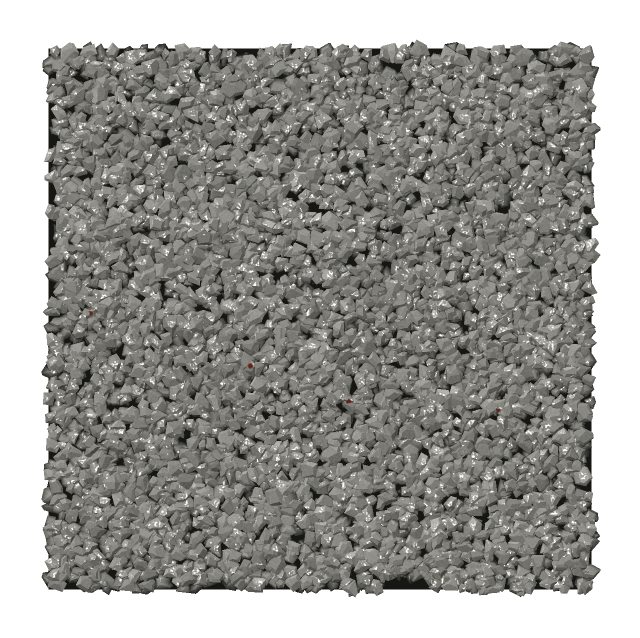
A Shadertoy shader for this texture:

```glsl
// Square bed of crushed grey stone chips with glossy facets on a white ground.
#define GRAINS 58.0
#define HALF_SIDE 0.431
#define LAYERS 2
#define SIDES 5
#define SHINY_SHARE 0.2
#define CHIP_MIN 0.36
#define CHIP_MAX 0.80
#define LIGHT_DIR vec2(-0.5, 0.86)
#define STONE vec3(1.0, 0.995, 0.97)
#define GAP vec3(0.085, 0.085, 0.07)
#define RUST vec3(0.38, 0.14, 0.10)

const float TAU = 6.2831853;

// Integer hash, four values in 0..1
vec4 hash4(vec2 cell, float seed) {
    uvec4 v = uvec4(uint(cell.x), uint(cell.y), uint(seed), 7u);
    v = v * 1664525u + 1013904223u;
    v += v.yzxy * v.wxyz;
    v ^= v >> 16u;
    v += v.yzxy * v.wxyz;
    return vec4(v >> 8u) / 16777216.0;
}

// Gradient noise that wraps after a whole period
float cornerSlope(vec2 cell, vec2 offset, float period) {
    float a = TAU * hash4(mod(cell, period), 91.0).x;
    return dot(vec2(cos(a), sin(a)), offset);
}

float gradientNoise(vec2 p, float period) {
    vec2 i = floor(p), f = p - i;
    vec2 u = f * f * f * (f * (f * 6.0 - 15.0) + 10.0);
    vec2 e = vec2(1.0, 0.0);
    return mix(mix(cornerSlope(i, f, period),
                   cornerSlope(i + e.xy, f - e.xy, period), u.x),
               mix(cornerSlope(i + e.yx, f - e.yx, period),
                   cornerSlope(i + e.xx, f - e.xx, period), u.x), u.y);
}

// Height of a convex chip: the lowest of its facet planes.
// Returns height, slope along x and y, and the facet index.
vec4 chip(vec2 p, vec4 shape) {
    vec2 tilt = 0.7 * (shape.xy - 0.5);
    vec4 lowest = vec4(0.42 + dot(tilt, p), tilt, 0.0);
    for (int i = 1; i <= SIDES; i++) {
        float k = float(i);
        float angle = TAU * (k + 0.75 * fract(shape.x * k * 7.13) + shape.w) / float(SIDES);
        float reach = mix(CHIP_MIN, CHIP_MAX, fract(shape.y * k * 5.37));
        float steep = mix(0.45, 2.0, fract(shape.z * k * 9.71));
        vec2 dir = vec2(cos(angle), sin(angle));
        float h = steep * (reach - dot(dir, p));
        if (h < lowest.x) lowest = vec4(h, -steep * dir, k);
    }
    lowest.x = min(lowest.x, 2.0 * (0.97 - length(p)));
    return lowest;
}

vec3 gravel(vec2 uv) {
    vec2 q = fract(uv) * GRAINS;
    vec2 home = floor(q);
    float top = -1.0, overhang = -1.0;
    vec4 face = vec4(0.0), look = vec4(0.0);
    vec2 local = vec2(0.0);

    // Find the highest chip, and chips that stand above it close by
    for (int k = 0; k < 9 * LAYERS; k++) {
        vec2 cell = home + vec2(k % 3 - 1, (k / 3) % 3 - 1);
        vec2 id = mod(cell, GRAINS);
        float layer = float(k / 9);
        vec4 place = hash4(id, layer);
        vec2 centre = cell + place.xy;
        vec2 fromMiddle = abs(centre / GRAINS - 0.5);
        vec2 p = q - centre;
        if (max(fromMiddle.x, fromMiddle.y) > HALF_SIDE - 0.5 / GRAINS
            || dot(p, p) > 1.0) continue;
        vec4 c = chip(p, hash4(id, layer + 10.0));
        float base = 0.55 * place.z;
        if (c.x < 0.0) {
            overhang = max(overhang, base + 0.25 + 2.5 * c.x);
        } else if (base + c.x > top) {
            top = base + c.x;
            face = c;
            look = place;
            local = p;
        }
    }

    // Empty spots: dark bed inside the square, white outside
    if (top < 0.0) {
        vec2 d = abs(fract(uv) - 0.5);
        return max(d.x, d.y) < HALF_SIDE - 0.4 / GRAINS ? GAP : vec3(1.0);
    }

    // Facet shading with depth and contact shadow
    vec3 normal = normalize(vec3(-face.yz, 1.0));
    float grit = gradientNoise(q * 5.0, GRAINS * 5.0);
    float tone = 0.35 + 0.17 * normal.z + 0.16 * dot(normal.xy, LIGHT_DIR);
    tone += 0.12 * (look.w - 0.5) + 0.05 * grit;
    float depth = smoothstep(-0.05, 0.5, top);
    float shadow = smoothstep(0.0, 0.4, overhang - top);
    tone *= mix(0.35, 1.0, depth) * (1.0 - 0.5 * shadow);

    // Broken glints on the shiny facets
    float polish = fract(look.w * 37.7 + face.w * 0.381);
    float shiny = step(1.0 - SHINY_SHARE, polish) * depth * (1.0 - shadow);
    float spot = smoothstep(0.5, 0.15, length(local - 0.3 * (look.xy - 0.5)));
    tone += shiny * (0.09 + 0.5 * spot * smoothstep(0.0, 0.25, grit));

    // Rare rust flecks
    float rust = step(look.w, 0.0015) * smoothstep(0.3, 0.15, length(local));
    return mix(mix(GAP, STONE, clamp((tone - 0.08) / 0.92, 0.0, 1.0)), RUST, rust);
}

void mainImage(out vec4 fragColor, in vec2 fragCoord) {
    // Four samples per pixel smooth the chip edges
    vec3 sum = vec3(0.0);
    for (int s = 0; s < 4; s++) {
        vec2 shift = 0.5 * vec2(s % 2, s / 2) - 0.25;
        sum += gravel((fragCoord + shift) / iResolution.xy);
    }
    fragColor = vec4(sum / 4.0, 1.0);
}
```
